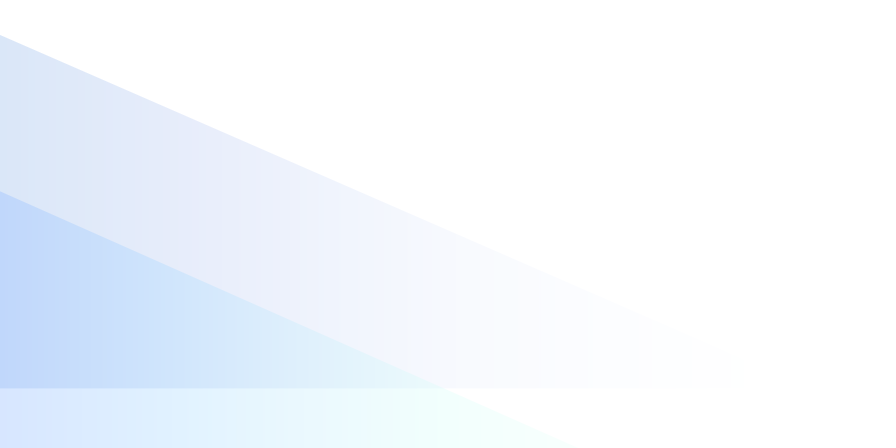
This background is drawn by a Shadertoy shader. Its source:

```glsl
// Two pale translucent wedges slanting down to the right over white.

// Coverage below a sloped line that starts at height `top` on the left edge
float belowLine(vec2 uv, float top, float slope) {
    float pixel = length(vec2(slope / iResolution.x, 1.0 / iResolution.y));
    return clamp((top - slope * uv.x - uv.y) / pixel + 0.5, 0.0, 1.0);
}

// Blend towards the next colour stop between two horizontal positions
vec3 addStop(vec3 color, vec3 next, float from, float to, float x) {
    return mix(color, next, clamp((x - from) / (to - from), 0.0, 1.0));
}

// Lavender blue fading to white
vec3 upperGradient(float x) {
    vec3 c = vec3(0.855, 0.904, 0.973);
    c = addStop(c, vec3(0.913, 0.933, 0.984), 0.0, 0.235, x);
    c = addStop(c, vec3(0.945, 0.961, 0.992), 0.235, 0.39, x);
    c = addStop(c, vec3(0.973, 0.980, 0.996), 0.39, 0.52, x);
    c = addStop(c, vec3(0.988, 0.992, 1.0), 0.52, 0.68, x);
    return addStop(c, vec3(1.0), 0.68, 0.86, x);
}

// Sky blue fading to mint
vec3 lowerGradient(float x) {
    vec3 c = vec3(0.843, 0.902, 1.0);
    c = addStop(c, vec3(0.882, 0.949, 1.0), 0.0, 0.2, x);
    c = addStop(c, vec3(0.918, 0.973, 0.996), 0.2, 0.33, x);
    c = addStop(c, vec3(0.949, 1.0, 0.992), 0.33, 0.5, x);
    return addStop(c, vec3(0.973, 1.0, 0.992), 0.5, 0.65, x);
}

void mainImage(out vec4 fragColor, in vec2 fragCoord) {
    vec2 uv = fragCoord / iResolution.xy;

    // The upper wedge is cut off by a level base
    float base = clamp((uv.y - 0.133) * iResolution.y + 0.5, 0.0, 1.0);
    float upperMask = belowLine(uv, 0.922, 0.872) * base;
    float lowerMask = belowLine(uv, 0.573, 0.888);

    vec3 color = mix(vec3(1.0), upperGradient(uv.x), upperMask);

    // The lower wedge lets part of the upper tint through
    float transmission = mix(0.62, 0.8, uv.x);
    vec3 overlaid = lowerGradient(uv.x) - transmission * (1.0 - color);
    color = mix(color, overlaid, lowerMask);

    fragColor = vec4(color, 1.0);
}
```
